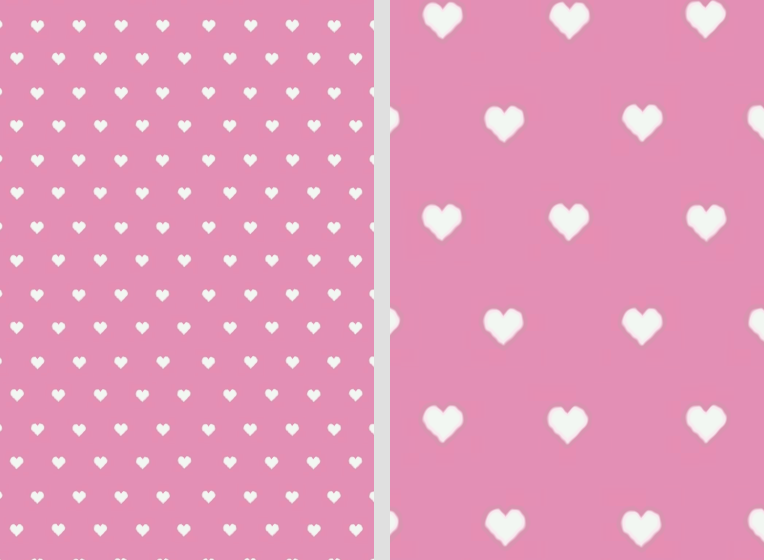
Left: the whole. Right: its middle third, enlarged.
Reproduce this pattern procedurally as a Shadertoy shader.

```glsl
// Small white hearts in staggered rows on a flat pink ground.
// Two interleaved lattices share one heart distance function; a wider column gap,
// layered-sine wobble and faint square blotches give the printed wear.

const vec3 GROUND = vec3(0.89, 0.56, 0.71);
const vec3 BLOTCH = vec3(0.925, 0.55, 0.685);
const vec3 RIM    = vec3(0.85, 0.58, 0.69);
const vec3 BLUSH  = vec3(0.98, 0.91, 0.94);
const vec3 WHITE  = vec3(0.95, 0.97, 0.95);

// Lengths are fractions of the canvas width
const vec2 PITCH = vec2(0.1119, 0.1803);
const float SEAM_GAP = 0.0107;
const float HEART_SIZE = 0.0266;
const float BLOCK = 0.0156;

float hash(vec2 p) {
    return fract(sin(dot(p, vec2(127.1, 311.7))) * 43758.5);
}

float dot2(vec2 v) { return dot(v, v); }

// Heart with its tip at the origin and lobes near y = 1
float heartDistance(vec2 p) {
    p.x = abs(p.x);
    p.y += 0.12 * (1.0 - smoothstep(0.0, 0.25, p.x)) * smoothstep(0.5, 1.0, p.y);
    if (p.x + p.y > 1.0) return length(p - vec2(0.25, 0.75)) - sqrt(2.0) / 4.0;
    float tip = dot2(p - 0.5 * max(p.x + p.y, 0.0));
    return sqrt(min(dot2(p - vec2(0.0, 1.0)), tip)) * sign(p.x - p.y);
}

// Offset from the nearest lattice point (xy) and its cell index (zw)
vec4 latticeCell(vec2 p, vec2 start) {
    vec2 q = p - start;
    q.x -= SEAM_GAP * step(4.5 * PITCH.x + 0.5 * SEAM_GAP, q.x);
    vec2 id = floor(q / PITCH + 0.5);
    return vec4(q - id * PITCH, id);
}

// Plump heart with slight differences of place and outline in each cell
float wornHeart(vec2 q, vec2 id, float size) {
    vec2 jitter = vec2(hash(id), hash(id + 17.0)) - 0.5;
    vec2 h = (q + jitter * 0.002) / size;
    float phase = 6.28 * hash(id + 5.0);
    float wobble = sin(h.x * 9.0 + phase) * sin(h.y * 8.0 - phase)
                 + 0.5 * sin(h.x * 17.0 - h.y * 13.0 + phase);
    return (heartDistance(h + vec2(0.0, 0.53)) - 0.06 + 0.018 * wobble) * size;
}

// Irregular square stain that fades away from a heart
float blotch(vec2 p, vec2 q, vec2 id) {
    float grain = hash(floor(p / BLOCK) + id * 3.0);
    float reach = 1.0 - smoothstep(0.022, 0.044, max(abs(q.x), abs(q.y)));
    return smoothstep(0.45, 0.9, grain) * reach;
}

void mainImage(out vec4 fragColor, in vec2 fragCoord) {
    // x runs right from 0 to 1, y runs down from 0 to 1.5
    vec2 p = fragCoord / iResolution.xy;
    p = vec2(p.x, 1.5 * (1.0 - p.y));
    float soft = 0.0011 + 0.5 / iResolution.x;

    // Nearest heart of the two staggered lattices
    float d = 1.0;
    float stain = 0.0;
    for (int i = 0; i < 2; i++) {
        vec2 start = i == 0 ? vec2(-0.0123, 0.0703) : vec2(0.0449, 0.1582);
        vec4 cell = latticeCell(p, start);
        vec2 id = cell.zw + float(i) * 31.0;
        d = min(d, wornHeart(vec2(cell.x, -cell.y), id, HEART_SIZE));
        stain = max(stain, blotch(p, cell.xy, id));
    }

    // Ground, dull rim, blushed edge and white core
    vec3 color = mix(GROUND, BLOTCH, 0.4 * stain);
    color = mix(color, RIM, 1.0 - smoothstep(0.003, 0.0055, d));
    color = mix(color, BLUSH, 1.0 - smoothstep(-soft, soft, d));
    color = mix(color, WHITE, 1.0 - smoothstep(-0.0045, -0.0015, d));
    fragColor = vec4(color, 1.0);
}
```
